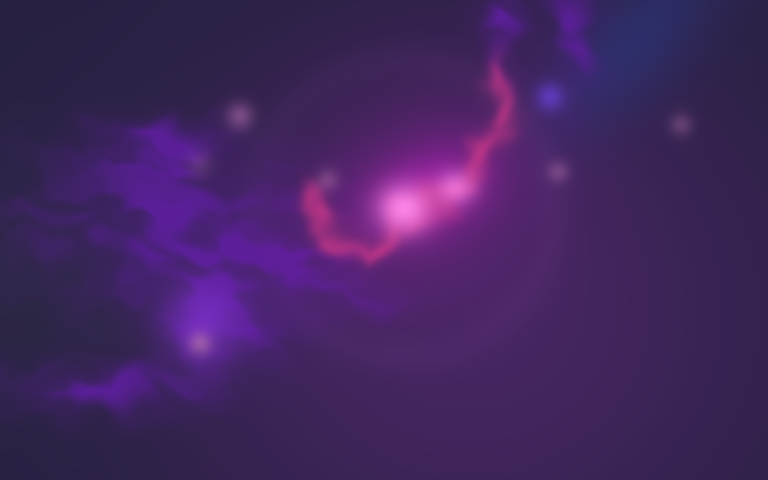
A WebGL 2 fragment shader for this background:

```glsl
#version 300 es
precision highp float;
// Soft violet nebula with a glowing magenta core, a pink filament and blurred stars.

uniform vec2 u_resolution;
out vec4 outColor;

// Palette
const vec3 EDGE = vec3(0.145, 0.125, 0.245);
const vec3 MIDDLE = vec3(0.275, 0.148, 0.385);
const vec3 HAZE = vec3(0.175, 0.165, 0.265);
const vec3 BLUE = vec3(0.17, 0.20, 0.46);
const vec3 VIOLET = vec3(0.36, 0.12, 0.61);
const vec3 BRIGHT_VIOLET = vec3(0.50, 0.19, 0.81);
const vec3 MAGENTA = vec3(0.66, 0.12, 0.68);
const vec3 ROSE = vec3(0.76, 0.21, 0.53);
const vec3 CORE = vec3(1.0, 0.53, 0.92);
const vec3 STAR = vec3(0.72, 0.45, 0.68);
const vec3 BLUE_STAR = vec3(0.42, 0.25, 0.85);

// Layout, in units of canvas height
const float ASPECT = 1.6;
const vec2 CORE_POS = vec2(0.842, 0.566);
const vec2 KNOT_POS = vec2(0.948, 0.609);
const float FILAMENT_WIDTH = 0.029;
const float WARP = 0.045;

// Clouds: centre, radii
const int CLOUDS = 8;
const vec4 CLOUD[CLOUDS] = vec4[](
    vec4(0.34, 0.54, 0.26, 0.14), vec4(0.33, 0.69, 0.13, 0.05),
    vec4(0.55, 0.47, 0.15, 0.08), vec4(0.46, 0.34, 0.14, 0.10),
    vec4(0.20, 0.19, 0.20, 0.05), vec4(0.73, 0.39, 0.08, 0.045),
    vec4(1.05, 0.96, 0.037, 0.10), vec4(1.19, 0.93, 0.052, 0.11));

// Stars: centre, radius, strength
const int STARS = 6;
const vec4 STAR_AT[STARS] = vec4[](
    vec4(0.50, 0.758, 0.028, 0.50), vec4(0.683, 0.625, 0.024, 0.38),
    vec4(0.417, 0.285, 0.025, 0.62), vec4(1.163, 0.642, 0.023, 0.40),
    vec4(1.419, 0.740, 0.024, 0.35), vec4(0.417, 0.658, 0.027, 0.22));

// Filament path, left to right
const int NODES = 8;
const vec2 PATH[NODES] = vec2[](
    vec2(0.64, 0.575), vec2(0.69, 0.515), vec2(0.77, 0.475), vec2(0.83, 0.53),
    vec2(0.96, 0.605), vec2(1.01, 0.69), vec2(1.06, 0.735), vec2(1.04, 0.84));

vec2 gradient(vec2 cell) {
    vec3 h = fract(cell.xyx * vec3(0.1031, 0.1030, 0.0973));
    h += dot(h, h.yzx + 33.33);
    float angle = 6.2832 * fract((h.x + h.y) * h.z);
    return vec2(cos(angle), sin(angle));
}

float gradientNoise(vec2 p) {
    vec2 i = floor(p), f = fract(p);
    vec2 u = f * f * f * (f * (f * 6.0 - 15.0) + 10.0);
    vec2 e = vec2(0.0, 1.0);
    float low = mix(dot(gradient(i), f), dot(gradient(i + e.yx), f - e.yx), u.x);
    float high = mix(dot(gradient(i + e.xy), f - e.xy), dot(gradient(i + e.yy), f - e.yy), u.x);
    return mix(low, high, u.y);
}

float fbm(vec2 p) {
    return gradientNoise(p) + 0.45 * gradientNoise(p * 2.03 + 17.3);
}

float glow(vec2 p, vec2 centre, vec2 radii) {
    vec2 q = (p - centre) / radii;
    return exp(-dot(q, q));
}

float segment(vec2 p, vec2 a, vec2 b) {
    vec2 d = b - a;
    return length(p - a - d * clamp(dot(p - a, d) / dot(d, d), 0.0, 1.0));
}

vec2 rotate(vec2 p, float a) {
    return vec2(cos(a) * p.x + sin(a) * p.y, cos(a) * p.y - sin(a) * p.x);
}

void main() {
    vec2 p = gl_FragCoord.xy / u_resolution * vec2(ASPECT, 1.0);
    vec2 warped = p + WARP * vec2(fbm(p * 9.0), fbm(p * 9.0 + 41.0));

    // Backdrop, left haze and blue beam at the upper right
    vec3 color = mix(EDGE, MIDDLE, glow(p, vec2(0.98, 0.35), vec2(0.68, 0.62)));
    color = mix(color, HAZE, 0.7 * glow(p, vec2(0.0, 0.43), vec2(0.42, 0.27)));
    vec2 beam = rotate(p - vec2(1.32, 0.91), 0.82);
    color = mix(color, BLUE, 0.72 * glow(beam, vec2(0.0), vec2(0.25, 0.105)));

    // Faint ring around the core
    float ring = (length(p - CORE_POS) - 0.31) / 0.035;
    color += vec3(0.022, 0.012, 0.022) * exp(-ring * ring);

    // Violet clouds, broken into streaks
    float density = 0.0;
    for (int i = 0; i < CLOUDS; i++)
        density += glow(warped, CLOUD[i].xy, CLOUD[i].zw);
    float streaks = smoothstep(-0.30, 0.32, fbm(rotate(warped, -0.2) * vec2(7.0, 13.0)));
    color = mix(color, VIOLET, min(density, 1.0) * mix(0.38, 0.95, streaks));
    color = mix(color, BRIGHT_VIOLET, 0.72 * glow(p, vec2(0.425, 0.33), vec2(0.085, 0.085)));

    // Magenta halo, stretched along the filament
    vec2 halo = rotate(p - vec2(0.89, 0.60), 0.42);
    color = mix(color, MAGENTA, 0.30 * glow(halo, vec2(0.0), vec2(0.26, 0.20)));
    color = mix(color, MAGENTA, 0.75 * glow(halo, vec2(0.0), vec2(0.135, 0.085)));

    // Rose filament
    float dist = 9.0;
    for (int i = 0; i < NODES - 1; i++)
        dist = min(dist, segment(warped, PATH[i], PATH[i + 1]));
    float filament = exp(-dist * dist / (FILAMENT_WIDTH * FILAMENT_WIDTH));
    color = mix(color, ROSE, filament * (0.72 + 0.3 * fbm(p * 14.0)));

    // Core and its neighbouring knot
    color = mix(color, CORE, 0.95 * glow(p, CORE_POS, vec2(0.055, 0.05)));
    color = mix(color, CORE, 0.68 * glow(p, KNOT_POS, vec2(0.042, 0.036)));

    // Blurred stars
    for (int i = 0; i < STARS; i++)
        color = mix(color, STAR, STAR_AT[i].w * glow(p, STAR_AT[i].xy, STAR_AT[i].zz));
    color = mix(color, BLUE_STAR, 0.72 * glow(p, vec2(1.146, 0.798), vec2(0.03)));

    outColor = vec4(color, 1.0);
}
```
